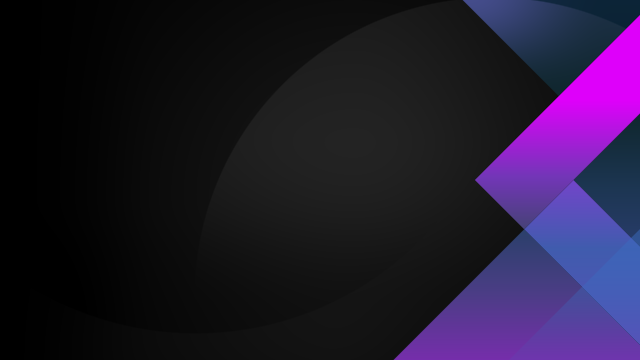
Give the GLSL for this background, as a WebGL 2 fragment shader.

```glsl
#version 300 es
precision highp float;
// Dark backdrop with two faint discs and a neon chevron folded at the right.
// Straight parts are half-planes along the two diagonals x - y and x + y;
// each is filled with a vertical gradient. Lengths are in canvas heights.

uniform vec2 u_resolution;
out vec4 outColor;

// Diagonal edges: RISE is a value of x - y, FALL a value of x + y
const float RISE_OUTER = 0.819;
const float RISE_INNER = 1.093;
const float RISE_GLASS = 1.414;
const float FALL_OUTER = 1.819;
const float FALL_INNER = 2.093;
const float FALL_TOP = 2.285;

// Discs: centre and radius
const vec3 LIGHT_DISC = vec3(1.370, 0.178, 0.829);
const vec3 SHADE_DISC = vec3(0.544, 0.954, 0.880);
const vec2 GLOW_CENTRE = vec2(0.98, 0.46);

const vec3 MAGENTA = vec3(0.87, 0.00, 0.98);
const vec3 VIOLET = vec3(0.45, 0.21, 0.72);
const vec3 DUSK = vec3(0.27, 0.26, 0.46);
const vec3 ORCHID = vec3(0.45, 0.27, 0.79);
const vec3 AZURE = vec3(0.25, 0.36, 0.68);
const vec3 IRIS = vec3(0.35, 0.31, 0.72);
const vec3 NAVY = vec3(0.17, 0.25, 0.42);
const vec3 PLUM = vec3(0.46, 0.18, 0.67);
const vec3 TEAL = vec3(0.06, 0.15, 0.18);
const vec3 SLATE = vec3(0.15, 0.23, 0.40);
const vec3 INDIGO = vec3(0.27, 0.30, 0.55);
const vec3 SKY = vec3(0.23, 0.42, 0.75);

// Soft step one pixel wide
float edge(float d) {
  return clamp(d * u_resolution.y * 0.7 + 0.5, 0.0, 1.0);
}

float disc(vec2 p, vec3 shape) {
  return edge(shape.z - length(p - shape.xy));
}

// Three-colour gradient from y = top down to y = bottom
vec3 ramp(float y, float top, float middle, float bottom, vec3 a, vec3 b, vec3 c) {
  vec3 upper = mix(a, b, clamp((top - y) / (top - middle), 0.0, 1.0));
  return mix(upper, c, clamp((middle - y) / (middle - bottom), 0.0, 1.0));
}

vec3 backdrop(vec2 p) {
  float glow = 1.0 - smoothstep(0.0, 1.0, length(p - GLOW_CENTRE));
  float light = 0.012 + 0.075 * glow;
  light *= smoothstep(0.0, 0.45, p.x);
  light += 0.055 * disc(p, LIGHT_DISC) * smoothstep(0.15, 0.65, p.y)
         * (1.0 - 0.5 * smoothstep(1.0, 1.6, p.x));
  float shade = disc(p, SHADE_DISC) * (1.0 - smoothstep(0.05, 0.45, p.y));
  light += 0.016 * (1.0 - smoothstep(0.0, 0.35, p.y)) * smoothstep(0.0, 0.4, p.x)
         * (1.0 - smoothstep(0.9, 1.3, p.x));
  return vec3(max(light - 0.018 * shade, 0.0));
}

void main() {
  vec2 p = gl_FragCoord.xy / u_resolution.y;
  float rise = p.x - p.y;
  float fall = p.x + p.y;
  vec3 color = backdrop(p);

  // Top panel, tinted by the light disc behind it
  vec3 panel = mix(TEAL, INDIGO, smoothstep(0.72, 1.02, p.y)
             * (1.0 - 0.75 * smoothstep(1.3, 1.7, p.x)));
  panel = mix(vec3(0.02, 0.12, 0.19), panel, 0.3 + 0.7 * disc(p, LIGHT_DISC));
  color = mix(color, panel, edge(fall - FALL_TOP) * edge(RISE_OUTER - rise));

  // Dark pocket inside the chevron
  float beyond = edge(rise - RISE_INNER);
  vec3 pocket = ramp(p.y, 0.68, 0.48, 0.34, TEAL, vec3(0.11, 0.21, 0.32), SLATE);
  color = mix(color, pocket, beyond * edge(fall - FALL_INNER));

  // Lower triangle
  vec3 base = ramp(p.y, 0.36, 0.19, 0.0, NAVY, vec3(0.29, 0.24, 0.52), PLUM);
  color = mix(color, base, beyond * edge(FALL_OUTER - fall));

  // Upper and lower arms of the chevron
  vec3 upperArm = ramp(p.y, 0.72, 0.51, 0.36, MAGENTA, VIOLET, DUSK);
  vec3 lowerArm = ramp(p.y, 0.50, 0.31, 0.04, ORCHID, AZURE, IRIS);
  float outer = edge(fall - FALL_OUTER);
  color = mix(color, upperArm, outer * edge(rise - RISE_OUTER) * (1.0 - beyond));
  color = mix(color, lowerArm, outer * beyond * edge(FALL_INNER - fall));

  // Blue glass over the lower right corner, fading towards the bottom
  float glass = edge(rise - RISE_GLASS) * mix(0.12, 0.5, smoothstep(0.0, 0.3, p.y));
  color = mix(color, SKY, glass);

  outColor = vec4(color, 1.0);
}
```
